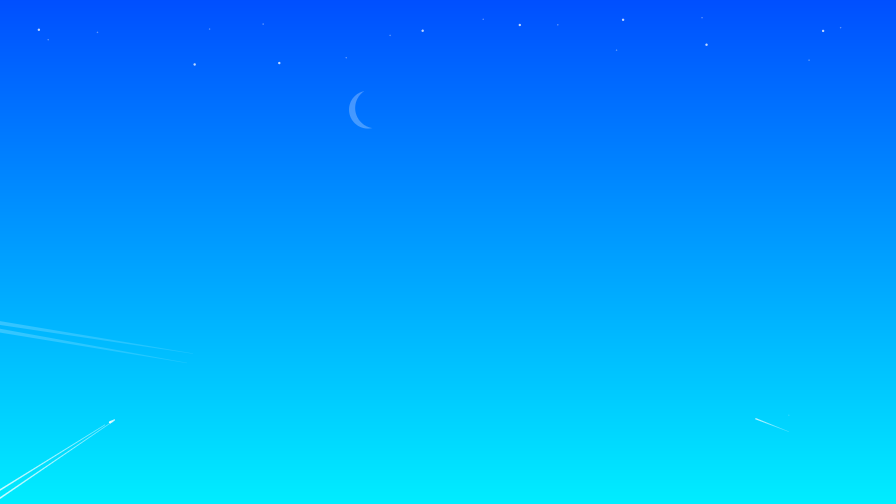
Reproduce this background procedurally as a WebGL 2 fragment shader.

```glsl
#version 300 es
precision highp float;

uniform vec2 u_resolution;
out vec4 outColor;

const vec3 SKY_TOP = vec3(0.0, 0.31, 1.0);
const vec3 SKY_BOTTOM = vec3(0.0, 0.93, 1.0);
const vec3 WHITE = vec3(1.0);

float hash(vec2 p) {
    vec3 q = fract(p.xyx * vec3(0.1031, 0.1030, 0.0973));
    q += dot(q, q.yzx + 33.33);
    return fract((q.x + q.y) * q.z);
}

// Antialiased disc
float disc(vec2 p, vec2 center, float radius, float pixel) {
    return clamp(0.5 + (radius - length(p - center)) / pixel, 0.0, 1.0);
}

// Line whose width and opacity change from a to b; thin lines keep their energy
float streak(vec2 p, vec2 a, vec2 b, vec2 halfWidths, vec2 alphas, float pixel) {
    vec2 ab = b - a;
    float t = clamp(dot(p - a, ab) / dot(ab, ab), 0.0, 1.0);
    float d = length(p - a - ab * t);
    float w = mix(halfWidths.x, halfWidths.y, t);
    float outer = clamp(0.5 + (w - d) / pixel, 0.0, 1.0);
    float inner = clamp(0.5 - (w + d) / pixel, 0.0, 1.0);
    return (outer - inner) * mix(alphas.x, alphas.y, t);
}

// Row of stars, one jittered inside each column, denser near the top
float stars(vec2 p, float width, int count, float radius, float seed, float pixel) {
    float light = 0.0;
    for (int i = 0; i < count; i++) {
        float id = float(i);
        float jitter = hash(vec2(id + 1.7, seed));
        float drop = hash(vec2(id + 9.3, seed + 4.1));
        vec2 center = vec2((id + mix(0.15, 0.85, jitter)) * width / float(count),
                           0.965 - 0.12 * drop * drop);
        light = max(light, disc(p, center, radius, pixel));
    }
    return light;
}

float crescent(vec2 p, float pixel) {
    float body = disc(p, vec2(0.730, 0.7824), 0.0375, pixel);
    float shadow = disc(p, vec2(0.745, 0.7857), 0.0403, pixel);
    return body * (1.0 - shadow);
}

void main() {
    float pixel = 1.0 / u_resolution.y;
    vec2 p = gl_FragCoord.xy * pixel;
    float width = u_resolution.x * pixel;

    // Sky
    vec3 color = mix(SKY_BOTTOM, SKY_TOP, p.y);

    // Stars and moon
    color = mix(color, WHITE, 0.75 * stars(p, width, 8, 0.0023, 3.0, pixel));
    color = mix(color, WHITE, 0.35 * stars(p, width, 12, 0.0014, 17.0, pixel));
    color = mix(color, WHITE, 0.27 * crescent(p, pixel));

    // Wide faded trails
    vec2 wide = vec2(0.0042, 0.0004);
    vec2 faded = vec2(0.22, 0.12);
    float haze = streak(p, vec2(-0.05, 0.367), vec2(0.382, 0.2986), wide, faded, pixel);
    haze = max(haze, streak(p, vec2(-0.05, 0.3526), vec2(0.370, 0.280), wide, faded, pixel));
    color = mix(color, WHITE, haze);

    // Thin trails leading to a distant aircraft
    vec2 thin = vec2(0.0018, 0.0006);
    vec2 crisp = vec2(0.85, 0.5);
    float jet = streak(p, vec2(-0.05, -0.0033), vec2(0.208, 0.157), thin, crisp, pixel);
    jet = max(jet, streak(p, vec2(-0.05, -0.0224), vec2(0.2176, 0.1597), thin, crisp, pixel));
    jet = max(jet, streak(p, vec2(0.2185, 0.162), vec2(0.227, 0.1667),
                          vec2(0.0024, 0.0014), vec2(0.9, 0.7), pixel));
    color = mix(color, WHITE, jet);

    // Small meteor and its spark
    float meteor = streak(p, vec2(1.5, 0.169), vec2(1.565, 0.1435),
                          vec2(0.0013, 0.0005), vec2(0.75, 0.25), pixel);
    meteor = max(meteor, 0.15 * disc(p, vec2(1.565, 0.176), 0.0014, pixel));
    color = mix(color, WHITE, meteor);

    outColor = vec4(color, 1.0);
}
```
